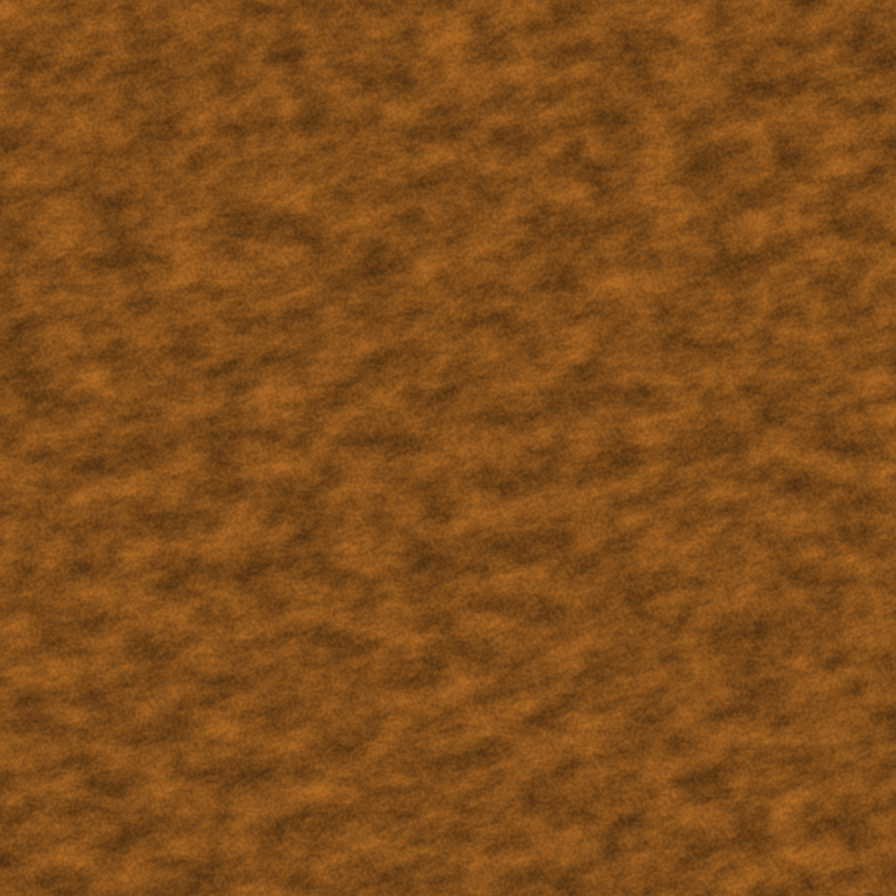
Write a WebGL 1 fragment shader that draws this texture.

```glsl
precision highp float;
// Rusty brown earth: soft, slightly tilted blotches under a fine grain.

uniform vec2 u_resolution;

const vec3 BASE_COLOR = vec3(0.504, 0.302, 0.101);
const float TILT = 0.26;                       // blotch direction, radians
const vec2 BLOTCH_FREQ = vec2(15.0, 27.0);     // cells per canvas, along and across
const float BLOTCH_CONTRAST = 0.34;
const float OCTAVE_GAIN = 0.72;
const float OCTAVE_STEP = 1.87;
const float GRAIN_FREQ = 235.0;
const float GRAIN_CONTRAST = 0.20;
const float TONE_MIN = 0.66;
const float TONE_MAX = 1.34;
const int OCTAVES = 4;
const float TAU = 6.2831853;

float hash(vec2 cell) {
  vec3 q = fract(cell.xyx * vec3(0.1031, 0.1030, 0.0973));
  q += dot(q, q.yzx + 33.33);
  return fract((q.x + q.y) * q.z);
}

// Dot product of a random unit gradient with the offset from its corner.
float cornerSlope(vec2 cell, vec2 offset) {
  float angle = TAU * hash(cell);
  return dot(vec2(cos(angle), sin(angle)), offset);
}

float gradientNoise(vec2 p) {
  vec2 cell = floor(p);
  vec2 f = p - cell;
  vec2 blend = f * f * f * (f * (f * 6.0 - 15.0) + 10.0);
  vec2 e = vec2(1.0, 0.0);
  float low = mix(cornerSlope(cell, f),
                  cornerSlope(cell + e.xy, f - e.xy), blend.x);
  float high = mix(cornerSlope(cell + e.yx, f - e.yx),
                   cornerSlope(cell + e.xx, f - e.xx), blend.x);
  return mix(low, high, blend.y);
}

mat2 rotation(float angle) {
  float c = cos(angle);
  float s = sin(angle);
  return mat2(c, -s, s, c);
}

// Stretched octaves, each turned a little so that no lattice shows.
float blotches(vec2 p) {
  float sum = 0.0;
  float weight = 1.0;
  float scale = 1.0;
  for (int i = 0; i < OCTAVES; i++) {
    float octave = float(i);
    float angle = TILT + 0.12 * (mod(octave, 2.0) - 0.5);
    vec2 q = rotation(angle) * p * BLOTCH_FREQ * scale;
    sum += weight * gradientNoise(q + 37.3 * (octave + 1.0));
    weight *= OCTAVE_GAIN;
    scale *= OCTAVE_STEP;
  }
  return sum;
}

void main() {
  vec2 p = gl_FragCoord.xy / u_resolution.y;
  float grain = gradientNoise(rotation(0.6) * p * GRAIN_FREQ + 311.7);
  float tone = 1.0 + BLOTCH_CONTRAST * blotches(p) + GRAIN_CONTRAST * grain;
  gl_FragColor = vec4(BASE_COLOR * clamp(tone, TONE_MIN, TONE_MAX), 1.0);
}
```
